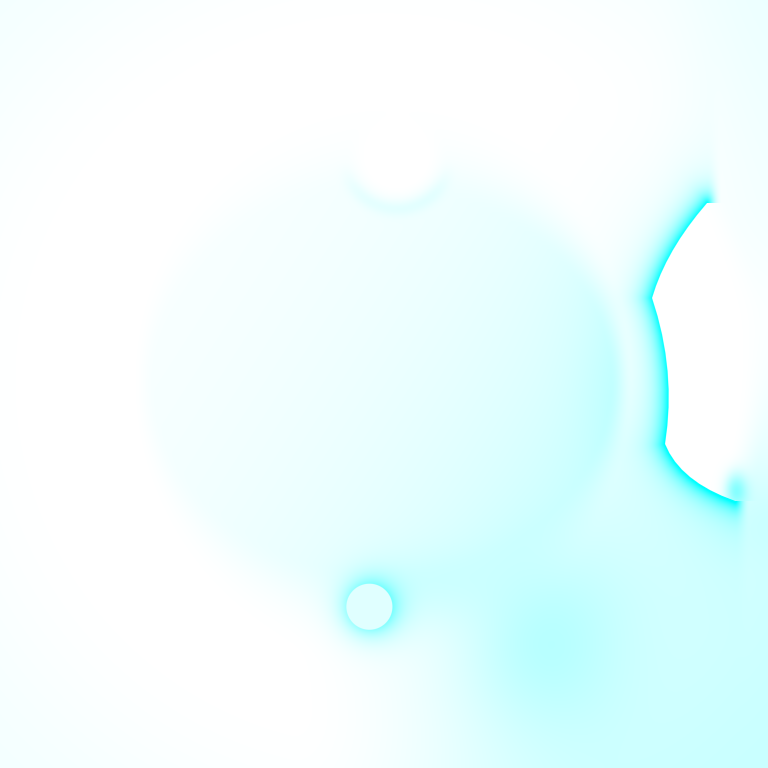
A WebGL 1 fragment shader for this background:

```glsl
precision highp float;
uniform vec2 u_resolution;

const vec2 DISC_CENTER = vec2(0.498, 0.505);
const float DISC_RADIUS = 0.316;
const vec2 DISC_SLOPE = vec2(2.8, -1.8);
const float DISC_INK = 0.075;

const vec2 NOTCH_CENTER = vec2(0.517, 0.796);
const float NOTCH_RADIUS = 0.068;
const float NOTCH_INK = 0.055;

const vec2 DOT_CENTER = vec2(0.481, 0.210);
const float DOT_RADIUS = 0.030;
const float DOT_INK = 0.12;
const float DOT_GLOW = 0.38;

// Left rim of the shard, from its top tip to its bottom tip
const vec2 TIP_TOP = vec2(0.9206, 0.7357);
const vec2 BEND_TOP = vec2(0.867, 0.674);
const vec2 CORNER_TOP = vec2(0.849, 0.612);
const vec2 BEND_MID = vec2(0.881, 0.517);
const vec2 CORNER_LOW = vec2(0.8659, 0.4219);
const vec2 BEND_LOW = vec2(0.8854, 0.373);
const vec2 TIP_LOW = vec2(0.957, 0.3477);

const float SHADE_INK = 0.17;
const float VIGNETTE_INK = 0.045;

float blob(vec2 p, vec2 center, vec2 size) {
  vec2 q = (p - center) / size;
  return exp(-dot(q, q));
}

float segmentDistance(vec2 p, vec2 a, vec2 b) {
  vec2 ab = b - a;
  return length(p - a - ab * clamp(dot(p - a, ab) / dot(ab, ab), 0.0, 1.0));
}

// Follows a descending curve; rim holds (distance, 1 when right of the rim)
vec2 traceCurve(vec2 p, vec2 a, vec2 bend, vec2 b, vec2 rim) {
  vec2 from = a;
  for (int i = 1; i <= 8; i++) {
    float t = float(i) / 8.0;
    vec2 to = mix(mix(a, bend, t), mix(bend, b, t), t);
    rim.x = min(rim.x, segmentDistance(p, from, to));
    if (p.y <= from.y && p.y > to.y) {
      float x = mix(from.x, to.x, (p.y - from.y) / (to.y - from.y));
      rim.y = step(x, p.x);
    }
    from = to;
  }
  return rim;
}

// Broad tints behind everything
float ambientInk(vec2 p) {
  float shade = smoothstep(0.38, 0.8, p.x) * (1.0 - smoothstep(0.2, 0.62, p.y));
  float ink = SHADE_INK * shade;
  ink += VIGNETTE_INK * smoothstep(0.44, 0.74, distance(p, DISC_CENTER));
  ink += 0.03 * smoothstep(0.83, 1.0, p.x) * smoothstep(0.5, 0.75, p.y);
  ink += 0.06 * blob(p, vec2(1.0, 0.33), vec2(0.08, 0.06));
  return ink;
}

// Large tinted disc with a notch at its top
float addDisc(vec2 p, float ink) {
  vec2 q = p - DISC_CENTER;
  float edge = length(q) - DISC_RADIUS;
  float softIn = 0.02 + 0.8 * q.y * q.y;
  float softOut = 0.01 + 0.4 * q.y * q.y;
  float notch = distance(p, NOTCH_CENTER) - NOTCH_RADIUS;
  float mask = 1.0 - smoothstep(-softIn, softOut, edge);
  mask *= smoothstep(-0.03, 0.0, notch);
  float tint = DISC_INK * exp(dot(q, DISC_SLOPE));
  tint += 0.035 * blob(p, vec2(0.8, 0.5), vec2(0.05, 0.1));
  float rim = exp(-pow(notch / 0.010, 2.0));
  rim *= smoothstep(0.0, 0.06, NOTCH_CENTER.y - p.y);
  return mix(ink, tint, mask) + NOTCH_INK * rim;
}

// Small pale dot in a glow that leans right
float addDot(vec2 p, float ink, float pixel) {
  float edge = distance(p, DOT_CENTER) - DOT_RADIUS;
  float lean = 1.0 + 5.0 * clamp(p.x - DOT_CENTER.x, -0.06, 0.06);
  ink += DOT_GLOW * lean * exp(-max(edge, 0.0) / 0.014);
  return mix(DOT_INK, ink, smoothstep(-pixel, pixel, edge));
}

// White shard: sharp glowing rim on the left, soft fade on the right
float addShard(vec2 p, float ink, float pixel) {
  vec2 rim = traceCurve(p, TIP_TOP, BEND_TOP, CORNER_TOP, vec2(9.0, 0.0));
  rim = traceCurve(p, CORNER_TOP, BEND_MID, CORNER_LOW, rim);
  rim = traceCurve(p, CORNER_LOW, BEND_LOW, TIP_LOW, rim);
  float glow = 0.85 * exp(-rim.x / 0.012) + 0.14 * exp(-rim.x / 0.05);
  float tipX = p.y > 0.5 ? TIP_TOP.x : TIP_LOW.x;
  glow *= 1.0 - smoothstep(0.0, 0.02, p.x - tipX);
  float outside = ink + glow;
  float rightEdge = 0.985 - 1.1 * pow(p.y - 0.51, 2.0);
  float inside = ink * smoothstep(-0.025, 0.02, p.x - rightEdge);
  inside += 0.4 * blob(p, vec2(0.958, 0.362), vec2(0.014, 0.022));
  float side = rim.x * (2.0 * rim.y - 1.0);
  return mix(outside, inside, smoothstep(-pixel, pixel, side));
}

void main() {
  vec2 p = gl_FragCoord.xy / u_resolution;
  float pixel = 0.75 / min(u_resolution.x, u_resolution.y);
  float ink = addDisc(p, ambientInk(p));
  ink += 0.13 * blob(p, vec2(0.703, 0.16), vec2(0.1, 0.11));
  ink += 0.05 * blob(p, vec2(0.56, 0.235), vec2(0.07, 0.05));
  ink = addDot(p, ink, pixel);
  ink = addShard(p, ink, pixel);
  gl_FragColor = vec4(1.0 - clamp(ink, 0.0, 1.0), 1.0, 1.0, 1.0);
}
```
